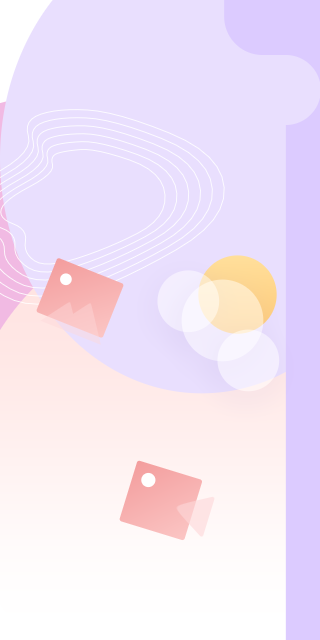
Reproduce this background procedurally as a Shadertoy shader.

```glsl
// Pastel backdrop: a lavender ellipse over a peach disc, contour lines, two tilted cards
// and a cluster of frosted discs. Shapes are signed distances, blended back to front;
// the contour lines are closed quadratic splines blended from an outer to an inner loop.

#define GRID 384.0          // layout units across the canvas width, y pointing down
#define LINE_COUNT 6
#define LINE_WIDTH 1.1
#define LINE_ALPHA 0.9
#define CURVE_STEPS 6
#define GLASS_ALPHA 0.48
#define SHADOW_ALPHA 0.07
#define SHADOW_SIZE 32.0

const vec3 WHITE = vec3(1.0);
const vec3 LAVENDER = vec3(0.914, 0.875, 0.996);
const vec3 VIOLET = vec3(0.863, 0.796, 1.0);
const vec3 ORCHID = vec3(0.945, 0.73, 0.89);
const vec3 PEACH = vec3(1.0, 0.895, 0.887);
const vec3 CORAL = vec3(0.953, 0.615, 0.615);
const vec3 BLUSH = vec3(0.985, 0.775, 0.77);
const vec3 PALE_PINK = vec3(0.992, 0.845, 0.85);

// Spline controls: outer loop in xy, inner loop in zw
const int KNOTS = 12;
const vec4 LOOPS[KNOTS] = vec4[KNOTS](
    vec4(40, 182, 66, 208), vec4(28, 144, 60, 187), vec4(70, 130, 78, 181),
    vec4(140, 134, 115, 178), vec4(266, 185, 196, 206), vec4(272, 265, 200, 262),
    vec4(150, 335, 130, 298), vec4(40, 375, 55, 322), vec4(-30, 335, 28, 304),
    vec4(-35, 300, 33, 275), vec4(-70, 290, -2, 262), vec4(-40, 228, 5, 240));

float pixel; // size of one pixel in layout units

float cover(float d) { return clamp(0.5 - d / pixel, 0.0, 1.0); }

void paint(inout vec3 col, vec3 tint, float alpha) { col = mix(col, tint, alpha); }

float disc(vec2 p, vec2 center, float radius) { return length(p - center) - radius; }

float ellipse(vec2 p, vec2 radii) {
    float k = length(p / radii);
    return k * (k - 1.0) / max(length(p / (radii * radii)), 1e-5);
}

float roundBox(vec2 p, vec2 halfSize, float r) {
    vec2 q = abs(p) - halfSize + r;
    return length(max(q, 0.0)) + min(max(q.x, q.y), 0.0) - r;
}

// Triangle with its apex at the origin, opening along +y
float wedge(vec2 p, float slope, float height, float r) {
    float side = (sqrt(p.x * p.x + r * r) - slope * p.y) / sqrt(1.0 + slope * slope);
    vec2 q = vec2(side, p.y - height) + r;
    return length(max(q, 0.0)) + min(max(q.x, q.y), 0.0) - r;
}

float segment(vec2 p, vec2 a, vec2 b) {
    vec2 ab = b - a;
    return length(p - a - ab * clamp(dot(p - a, ab) / dot(ab, ab), 0.0, 1.0));
}

vec2 knot(int i, float inward) {
    vec4 k = LOOPS[i % KNOTS];
    return mix(k.xy, k.zw, inward);
}

// Distance to the nearest contour line
float contours(vec2 p) {
    float d = GRID;
    for (int n = 0; n < LINE_COUNT; n++) {
        float inward = float(n) / float(LINE_COUNT - 1);
        for (int i = 0; i < KNOTS; i++) {
            vec2 b = knot(i + 1, inward);
            vec2 a = 0.5 * (knot(i, inward) + b), c = 0.5 * (b + knot(i + 2, inward));
            vec2 last = a;
            for (int s = 1; s <= CURVE_STEPS; s++) {
                float t = float(s) / float(CURVE_STEPS);
                vec2 next = mix(mix(a, b, t), mix(b, c, t), t);
                d = min(d, segment(p, last, next));
                last = next;
            }
        }
    }
    return d;
}

// Card-space position, turned by an angle in radians
vec2 tilt(vec2 p, float a) { return mat2(cos(a), -sin(a), sin(a), cos(a)) * p; }

void card(inout vec3 col, vec2 q, vec2 halfSize, vec2 dotPos, float dotRadius) {
    float shade = clamp(0.5 + 0.25 * (q.x / halfSize.x + q.y / halfSize.y), 0.0, 1.0);
    paint(col, mix(CORAL, BLUSH, shade), cover(roundBox(q, halfSize, 3.0)));
    paint(col, WHITE, cover(disc(q, dotPos, dotRadius)));
}

void glass(inout vec3 col, vec2 p, vec2 center, float radius) {
    float d = disc(p, center, radius);
    float halo = 1.0 - smoothstep(-10.0, SHADOW_SIZE, disc(p, center + vec2(-3, 10), radius));
    paint(col, vec3(0.7, 0.63, 0.84), SHADOW_ALPHA * halo * (1.0 - cover(d)));
    paint(col, WHITE, GLASS_ALPHA * cover(d));
}

void mainImage(out vec4 fragColor, in vec2 fragCoord) {
    pixel = GRID / iResolution.x;
    vec2 p = vec2(fragCoord.x, iResolution.y - fragCoord.y) * pixel;
    vec3 col = WHITE;

    // Large background shapes
    paint(col, ORCHID, cover(disc(p, vec2(40, 260), 142.0)));
    vec3 peach = mix(PEACH, WHITE, smoothstep(0.0, 1.0, (p.y - 330.0) / 440.0));
    paint(col, peach, cover(disc(p, vec2(259, 561), 307.0)));
    paint(col, LAVENDER, cover(ellipse(p - vec2(242, 190), vec2(242, 282))));
    float fillet = max(343.0 - p.x, -disc(p, vec2(343, 108), 42.0));
    float corner = min(roundBox(p - vec2(369, -34), vec2(100), 46.0), fillet);
    paint(col, VIOLET, cover(corner));

    // Contour lines
    if (p.x < 280.0 && p.y > 120.0 && p.y < 380.0)
        paint(col, WHITE, LINE_ALPHA * cover(contours(p) - 0.5 * LINE_WIDTH));

    // Card with two peaks
    vec2 q = tilt(p - vec2(96, 357.5), 0.38);
    card(col, q, vec2(43, 35), vec2(-24, -14.5), 7.0);
    float peaks = min(wedge(q - vec2(-9.5, 8), 0.7, 35.0, 1.0), wedge(q - vec2(14, 0), 0.7, 43.0, 1.0));
    paint(col, PALE_PINK, 0.45 * cover(peaks));

    // Card with a side wedge
    q = tilt(p - vec2(193, 600.5), 0.298);
    card(col, q, vec2(40.8, 38), vec2(-21.5, -19), 8.5);
    paint(col, PALE_PINK, 0.62 * cover(wedge(q.yx - vec2(2.4, 14), 0.57, 47.0, 4.0)));

    // Sun and frosted discs
    vec3 sun = mix(vec3(1.0, 0.875, 0.61), vec3(0.996, 0.79, 0.47), clamp((p.y - 306.0) / 94.0, 0.0, 1.0));
    paint(col, sun, cover(disc(p, vec2(285, 353.5), 47.0)));
    glass(col, p, vec2(226, 361.5), 37.0);
    glass(col, p, vec2(267, 384.5), 49.0);
    glass(col, p, vec2(298, 432.5), 37.0);

    fragColor = vec4(col, 1.0);
}
```
